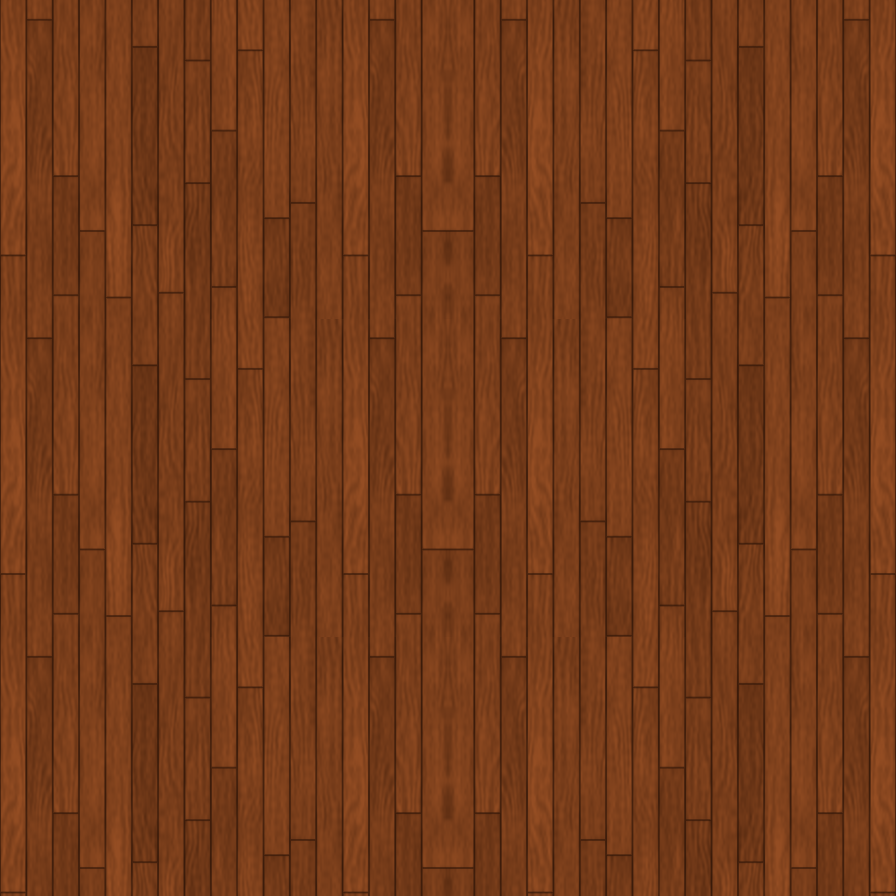
Give the GLSL for this texture, as a Shadertoy shader.

```glsl
const int PLANKS = 13; // planks before the layout repeats

// Two end joints per plank, as fractions of the vertical period
const vec2 JOINTS[PLANKS] = vec2[PLANKS](
    vec2(.802), vec2(.062), vec2(.553, .927), vec2(.725), vec2(.934),
    vec2(.147, .707), vec2(.919), vec2(.19, .575), vec2(.41, .901),
    vec2(.158), vec2(.685, .996), vec2(.637), vec2(-1.));

// Brightness outside and between the two joints
const vec2 TONES[PLANKS] = vec2[PLANKS](
    vec2(.80), vec2(.59), vec2(.73, .61), vec2(.73), vec2(.78),
    vec2(.70, .53), vec2(.71), vec2(.60, .70), vec2(.76, .64),
    vec2(.73), vec2(.78, .58), vec2(.65), vec2(.69));

float hash(vec2 p) {
    return fract(sin(dot(p, vec2(127.1, 311.7))) * 43758.5453);
}

float noise(vec2 p) {
    vec2 i = floor(p), f = fract(p);
    f = f * f * (3. - 2. * f);
    return mix(mix(hash(i), hash(i + vec2(1, 0)), f.x),
               mix(hash(i + vec2(0, 1)), hash(i + vec2(1, 1)), f.x), f.y);
}

// Oak grain; p is measured in plank widths
float grain(vec2 p, float seed) {
    vec2 q = p + seed * vec2(17.3, 41.7);
    float slant = (hash(vec2(seed, 3.)) - .5) * .35;
    float warp = noise(q * vec2(1.1, .3)) + .3 * noise(q * vec2(2.5, .9));
    float rings = sin(6.2832 * (p.x * 4. + p.y * slant + warp * 3.5));
    float ringFade = smoothstep(.2, .8, noise(q * vec2(1.3, .35) + 50.));
    float pores = noise(q * vec2(9., .8)) - .5;
    float fleck = noise(q * vec2(13., 4.5)) - .5;
    float blotch = noise(q * vec2(.9, .4) + 90.) - .5;
    return .11 * rings * ringFade + .27 * pores + .18 * fleck + .16 * blotch;
}

float line(float dist, float halfWidth, float blur) {
    return 1. - smoothstep(halfWidth - blur, halfWidth + blur, dist);
}

void mainImage(out vec4 fragColor, in vec2 fragCoord) {
    vec2 uv = fragCoord / iResolution.xy;

    // Planks mirrored about the vertical centre line
    float x = min(uv.x, 1. - uv.x) * 34.;
    float t = fract((1. - uv.y) * 2.813);
    float column = min(floor(x), 16.);
    float u = x - column;
    int id = int(column) % PLANKS;

    // Current board within the plank
    vec2 joint = JOINTS[id];
    bool between = t > joint.x && t < joint.y;
    float along = fract(t - (between ? joint.x : joint.y));
    float tone = between ? TONES[id].y : TONES[id].x;
    float seed = float(id) + (between ? 20. : 1.);

    float shade = tone + .12 * (along - .35);
    shade += grain(vec2(u, along * 12.1), seed);

    // Dark knots broken along the mirror line
    float knots = smoothstep(.45, .8, noise(vec2(t * 22., 7.)));
    knots *= smoothstep(.1, .5, t) * smoothstep(1., .8, t) * .6 + .4;
    shade -= .45 * knots * smoothstep(.28, .04, 17. - x);

    // Seams between planks, joints at the board ends
    float blur = 24. / iResolution.x;
    float side = column > 15.5 ? u : min(u, 1. - u);
    float end = min(abs(t - joint.x), abs(t - joint.y)) * 12.1;
    float wear = .7 + .3 * noise(vec2(floor(x + .5) * 9., t * 14.));
    float seam = wear * line(side, .035, blur);
    seam = max(seam, .75 * line(end, .035, blur));
    shade -= .16 * exp(-side * 14.) + .12 * exp(-end * 12.);

    vec3 color = mix(vec3(.30, .14, .05), vec3(.56, .29, .13), clamp(shade, -.1, 1.08));
    color = mix(color, vec3(.19, .085, .03), seam * .85);
    fragColor = vec4(color, 1);
}
```
